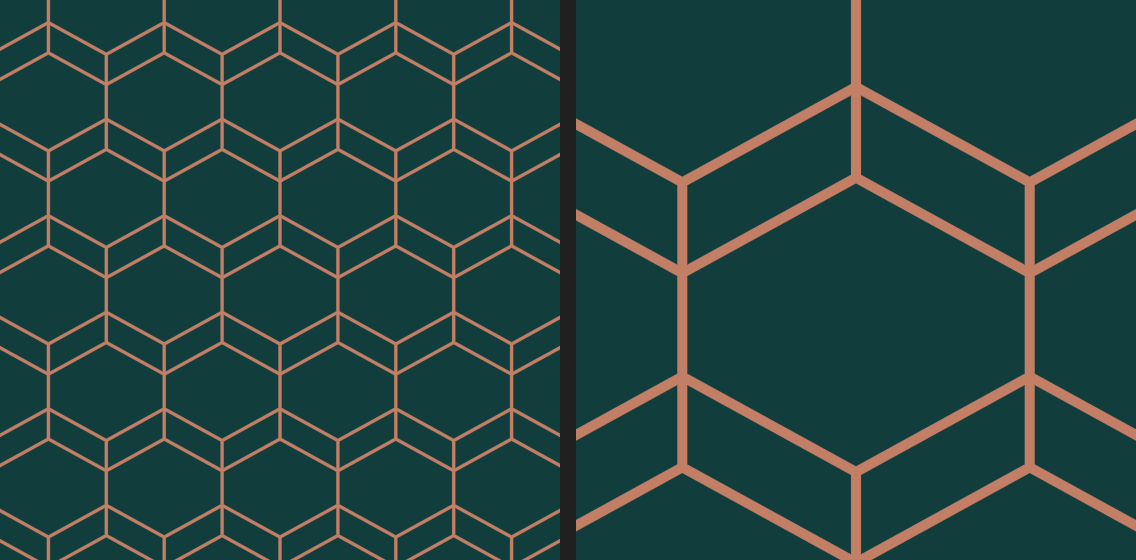
Left, the full canvas; right, a detail of the centre.
Give the GLSL for this pattern, as a Shadertoy shader.

```glsl
const vec3 TEAL = vec3(0.07, 0.24, 0.24);
const vec3 COPPER = vec3(0.765, 0.497, 0.398);

const vec2 PITCH = vec2(0.1034, 0.1724);   // column spacing, band spacing
const vec2 ANCHOR = vec2(0.5, 0.9043);     // centre of one peak in a band
const float RISE = 0.0568;                 // height from valley to peak
const float HALF_GAP = 0.0270;             // half the offset of the paired zigzags
const float LINE_WIDTH = 0.0060;

// Triangle fold: 0 on peak columns, 1 on valley columns
float foldColumns(float x, float spacing) {
    return 2.0 * abs(fract(0.5 * x / spacing + 0.5) - 0.5);
}

// Two parallel zigzags, one above and one below the band centre
float zigzagPair(float y, float fold, float spacing, float rise, float halfGap) {
    float centre = rise * (0.5 - fold);
    float slopeScale = spacing / length(vec2(spacing, rise));
    return abs(abs(y - centre) - halfGap) * slopeScale;
}

// Posts run up from the lower peaks and down from the upper valleys
float posts(float y, float fold, float spacing, float start) {
    float direction = fold < 0.5 ? 1.0 : -1.0;
    float across = spacing * min(fold, 1.0 - fold);
    return length(vec2(across, max(start - direction * y, 0.0)));
}

float latticeDistance(vec2 p, vec2 pitch, float rise, float halfGap) {
    // Each band is shifted by one column from its neighbour
    float band = round(p.y / pitch.y);
    float y = p.y - band * pitch.y;
    float fold = foldColumns(p.x + band * pitch.x, pitch.x);
    return min(zigzagPair(y, fold, pitch.x, rise, halfGap),
               posts(y, fold, pitch.x, 0.5 * rise - halfGap));
}

float strokeMask(float dist, float width, float pixel) {
    return 1.0 - smoothstep(-0.75 * pixel, 0.75 * pixel, dist - 0.5 * width);
}

void mainImage(out vec4 fragColor, in vec2 fragCoord) {
    vec2 uv = fragCoord / iResolution.y;
    float dist = latticeDistance(uv - ANCHOR, PITCH, RISE, HALF_GAP);
    float line = strokeMask(dist, LINE_WIDTH, 1.0 / iResolution.y);
    fragColor = vec4(mix(TEAL, COPPER, line), 1.0);
}
```
